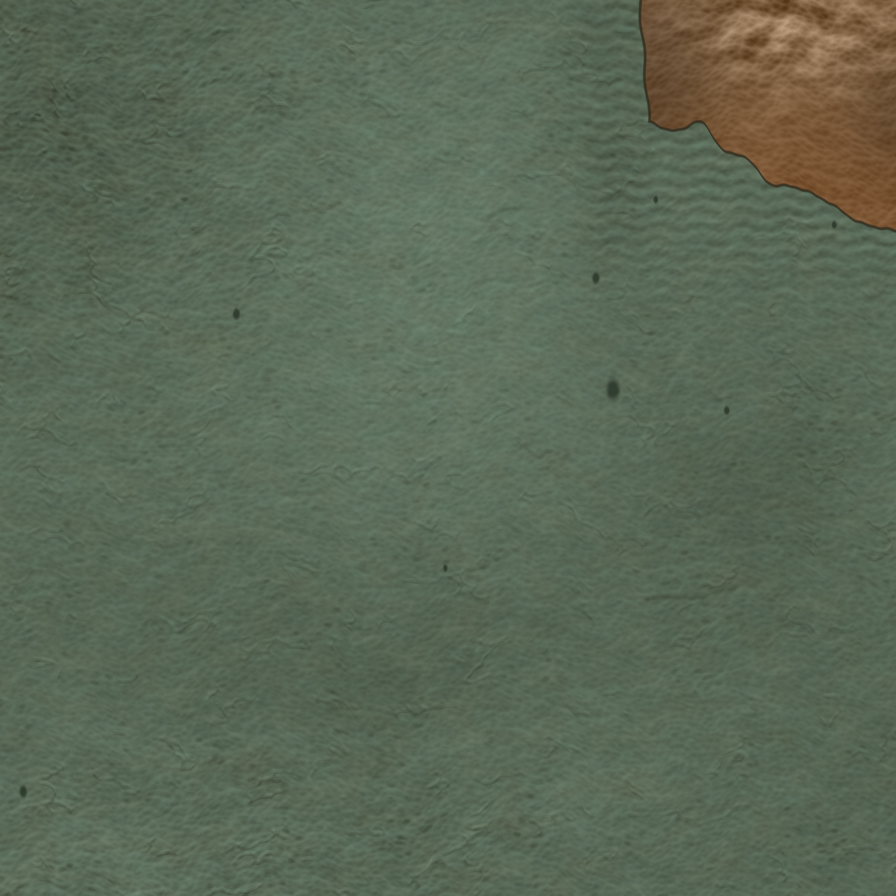
Give the GLSL for this texture, as a Shadertoy shader.

```glsl
// Aged green paper with a torn copper corner at the upper right.
// Soft blobs set the broad tones, layered cellular noise makes grain, flecks
// and broken wrinkles, and sine rows emboss a wavy band around the tear.

vec2 hash2(vec2 cell) {
    vec2 k = vec2(dot(cell, vec2(127.1, 311.7)), dot(cell, vec2(269.5, 183.3)));
    return fract(sin(k) * 43758.5);
}
// Distance to the nearest scattered point, roughly centred on zero
float cellular(vec2 p) {
    vec2 cell = floor(p), f = fract(p);
    float nearest = 2.0;
    for (int i = 0; i < 9; i++) {
        vec2 o = vec2(i % 3 - 1, i / 3 - 1);
        vec2 r = o + hash2(cell + o) - f;
        nearest = min(nearest, dot(r, r));
    }
    return sqrt(nearest) - 0.48;
}
vec2 warp(vec2 p) {
    p += 0.007 * sin(p.yx * vec2(29.0, 23.0) + vec2(1.0, 4.0));
    return p + 0.002 * sin(p.yx * vec2(131.0, 97.0) + vec2(3.0, 0.5));
}
// Four octaves, each turned so that no direction repeats
float grain(vec2 p) {
    float sum = 0.0, gain = 0.5;
    vec2 q = warp(p) * vec2(12.0, 17.0);
    for (int i = 0; i < 4; i++) {
        sum += gain * cellular(q);
        q = mat2(0.8, 0.6, -0.6, 0.8) * q * 2.05 + 17.3;
    }
    return sum;
}
// Thin contour lines of warped cells, kept only in scattered stretches
float wrinkles(vec2 p) {
    vec2 q = warp(p);
    float level = cellular(q * vec2(12.0, 27.0)) + 0.6 * cellular(q * vec2(41.0, 67.0) + 5.0);
    float stretch = smoothstep(-0.05, 0.20, cellular(q * vec2(17.0, 23.0) + 31.0));
    return stretch * (1.0 - smoothstep(0.0, 0.11, abs(level - 0.05)));
}
float blob(vec2 p, vec2 centre, vec2 radius) {
    vec2 q = (p - centre) / radius;
    return exp(-dot(q, q));
}
float bump(float x, float centre, float width) {
    return exp(-pow(abs(x - centre) / width, 2.0));
}
// Signed distance to the torn edge, negative inside the copper
float tearDistance(vec2 p) {
    float left = 0.714 + 0.075 * (1.0 - p.y) + 0.0015 * sin(p.y * 95.0);
    float lower = 0.859 - 0.44 * (p.x - 0.736);
    lower += 0.025 * bump(p.x, 0.782, 0.019) + 0.009 * bump(p.x, 0.832, 0.016);
    lower -= 0.010 * bump(p.x, 0.860, 0.019) + 0.009 * bump(p.x, 0.960, 0.028);
    lower += 0.0008 * sin(p.x * 210.0) + 0.0004 * sin(p.x * 433.0);
    return max(left - p.x, (lower - p.y) * 0.91);
}
// Thin wavering crease running from a to b
float crease(vec2 p, vec2 a, vec2 b) {
    p.y += 0.003 * sin(p.x * 75.0) + 0.001 * sin(p.x * 210.0);
    float t = clamp(dot(p - a, b - a) / dot(b - a, b - a), 0.0, 1.0);
    return bump(length(p - mix(a, b, t)), 0.0, 0.003);
}
vec3 paper(vec2 p, float height, float relief) {
    // Broad light and stains
    float tone = 1.25 * blob(p, vec2(0.49, 0.75), vec2(0.20, 0.26));
    tone += 0.50 * blob(p, vec2(0.42, 0.52), vec2(0.34, 0.17));
    tone += 0.60 * blob(p, vec2(0.12, 0.03), vec2(0.16, 0.07));
    tone += 0.40 * blob(p, vec2(0.66, 0.13), vec2(0.14, 0.08));
    tone += 0.50 * blob(p, vec2(0.99, 0.45), vec2(0.06, 0.14));
    tone -= 1.10 * blob(p, vec2(0.00, 0.88), vec2(0.22, 0.20));
    tone -= 1.00 * blob(p, vec2(0.85, 0.47), vec2(0.14, 0.09));
    tone -= 0.70 * blob(p, vec2(0.40, 0.24), vec2(0.15, 0.05));
    tone -= 0.45 * blob(p, vec2(0.50, 0.33), vec2(0.50, 0.07));
    tone -= 0.90 * blob(p, vec2(0.68, 0.86), vec2(0.05, 0.24));
    tone -= 0.40 * blob(p, vec2(1.00, 0.10), vec2(0.20, 0.30));
    // Grain, rougher at the upper left and along the bottom
    float rough = 0.85 + 0.5 * blob(p, vec2(0.08, 0.85), vec2(0.30, 0.22))
                + 0.5 * blob(p, vec2(0.25, 0.03), vec2(0.50, 0.15));
    tone += rough * (1.25 * height + 1.7 * relief);
    tone += 0.8 * cellular(p * vec2(125.0, 170.0));
    // Small dark flecks and wrinkles lit from above
    float fleck = smoothstep(-0.20, -0.42, cellular(warp(p) * vec2(42.0, 70.0)));
    tone -= 1.2 * rough * fleck * smoothstep(-0.15, 0.25, cellular(p * 13.0 + 9.0));
    tone -= rough * (1.2 * wrinkles(p) - 0.8 * wrinkles(p - vec2(0.0, 0.004)));
    // Embossed wavy rows
    float band = smoothstep(0.59, 0.69, p.x) * smoothstep(0.60, 0.77, p.y + 0.05 * (p.x - 0.7));
    float row = p.y + 0.0028 * sin(p.x * 134.0 + 0.6 * sin(p.y * 20.0));
    tone += band * (0.85 + 0.7 * cellular(p * 25.0)) * sin(row * 385.0);
    // Creases
    tone -= 1.7 * crease(p, vec2(0.722, 0.329), vec2(0.82, 0.341));
    tone -= 0.7 * crease(p, vec2(0.12, 0.392), vec2(0.28, 0.396));
    tone -= 1.2 * crease(p, vec2(0.545, 0.757), vec2(0.58, 0.767));
    vec3 col = vec3(0.354, 0.417, 0.346) + tone * vec3(0.031, 0.039, 0.036);
    col += 0.02 * cellular(p * vec2(21.0, 34.0) + 4.0) * vec3(1.0, 0.1, -0.7);
    // Dark specks: centre and radius
    vec3 specks[8] = vec3[8](vec3(0.264, 0.650, 0.006), vec3(0.665, 0.690, 0.006),
        vec3(0.684, 0.566, 0.011), vec3(0.732, 0.777, 0.004), vec3(0.931, 0.749, 0.004),
        vec3(0.026, 0.117, 0.006), vec3(0.497, 0.366, 0.004), vec3(0.811, 0.542, 0.004));
    for (int i = 0; i < 8; i++) {
        float spot = blob(p, specks[i].xy, specks[i].z * vec2(0.75, 1.2));
        col = mix(col, vec3(0.16, 0.21, 0.16), 0.85 * smoothstep(0.15, 0.8, spot + 0.3 * height));
    }
    return col;
}
vec3 copper(vec2 p, float height, float relief) {
    vec3 col = mix(vec3(0.49, 0.34, 0.205), vec3(0.49, 0.37, 0.25), smoothstep(0.78, 0.94, p.y));
    // Crumpled highlights near the top
    vec2 q = warp(p) * vec2(17.0, 36.0);
    float fold = cellular(q + 2.0) - cellular(q + vec2(2.15, 1.65));
    col += blob(p, vec2(0.89, 0.97), vec2(0.13, 0.06)) * (0.08 + 0.36 * fold + 0.15 * height);
    col += 0.07 * height + 0.09 * relief;
    // Shade at the left and the right
    col *= 1.0 - 0.20 * blob(p, vec2(0.73, 0.91), vec2(0.06, 0.12));
    return col * (1.0 - 0.18 * blob(p, vec2(1.0, 0.87), vec2(0.05, 0.06)));
}
void mainImage(out vec4 fragColor, in vec2 fragCoord) {
    vec2 p = fragCoord / iResolution.xy;
    float pixel = 1.0 / iResolution.y, d = tearDistance(p);
    float height = grain(p), relief = height - grain(p + vec2(0.0010, -0.0030));
    vec3 col = mix(copper(p, height, relief), paper(p, height, relief), smoothstep(-pixel, pixel, d));
    float rim = 1.0 - smoothstep(0.0004, 0.0014 + pixel, abs(d));
    fragColor = vec4(mix(col, vec3(0.17, 0.15, 0.10), 0.75 * rim), 1.0);
}
```
